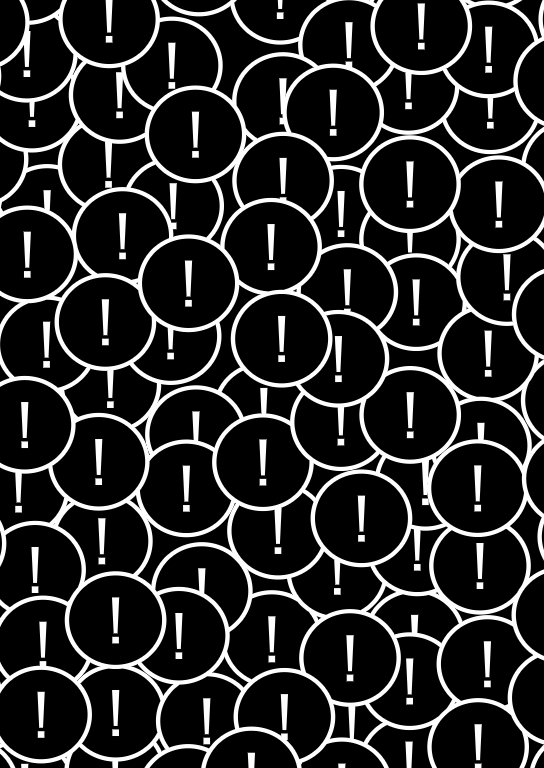
Give the GLSL for this pattern, as a Shadertoy shader.

```glsl
// Overlapping black badges with white rims, each bearing an exclamation mark.
// Badges sit on a jittered, staggered grid with random stacking; a first pass
// finds the topmost one at a point, a second draws it and the rims above it.

#define CELL 0.099      // grid spacing, in canvas heights
#define JITTER 0.52     // random shift of a badge, in cells
#define STAGGER 0.4     // vertical shift of odd columns, in cells
#define RADIUS 0.0662   // outer half width of a badge
#define SQUASH 1.04     // width to height ratio of a badge
#define RIM 0.0057      // thickness of the white rim
#define INK vec3(0.995)
#define GROUND vec3(0.0)

float hash(vec2 p) {
    return fract(sin(dot(p, vec2(127.1, 311.7))) * 43758.5453);
}

// Centre of the badge that belongs to a grid cell
vec2 badgeCentre(vec2 cell) {
    vec2 shift = vec2(hash(cell + 3.7), hash(cell + 41.3)) - 0.5;
    float stagger = STAGGER * mod(cell.x, 2.0);
    return CELL * (cell + 0.5 + JITTER * shift + vec2(0.0, stagger));
}

// Stacking height of a badge, from 0 to 1
float badgeOrder(vec2 cell) {
    return hash(cell + 17.9);
}

float discDistance(vec2 p) {
    return length(p * vec2(1.0, SQUASH)) - RADIUS;
}

float boxDistance(vec2 p, vec2 halfSize) {
    vec2 d = abs(p) - halfSize;
    return max(d.x, d.y);
}

// Tapered stroke above a square dot
float markDistance(vec2 p) {
    float taper = mix(0.0025, 0.0047, clamp((p.y + 0.0173) / 0.0469, 0.0, 1.0));
    float stroke = boxDistance(p - vec2(0.0, 0.0062), vec2(taper, 0.0234));
    float dot_ = boxDistance(p + vec2(0.0, 0.0260), vec2(0.0043));
    return min(stroke, dot_);
}

// White parts of one badge: rim and mark
float inkDistance(vec2 p) {
    float disc = discDistance(p);
    float rim = abs(disc + 0.5 * RIM) - 0.5 * RIM;
    return min(rim, markDistance(p));
}

void mainImage(out vec4 fragColor, in vec2 fragCoord) {
    float pixel = 1.0 / iResolution.y;
    vec2 p = fragCoord * pixel;
    vec2 home = floor(p / CELL);

    // Stacking height of the topmost badge that fully covers this point
    float top = -1.0;
    for (int y = -2; y <= 2; y++)
    for (int x = -2; x <= 2; x++) {
        vec2 cell = home + vec2(x, y);
        if (discDistance(p - badgeCentre(cell)) < -0.5 * pixel)
            top = max(top, badgeOrder(cell));
    }

    // Ink of that badge, plus the soft outer edges of badges lying above it
    float ink = 0.0;
    for (int y = -2; y <= 2; y++)
    for (int x = -2; x <= 2; x++) {
        vec2 cell = home + vec2(x, y);
        if (badgeOrder(cell) >= top) {
            float d = inkDistance(p - badgeCentre(cell));
            ink = max(ink, clamp(0.5 - d / pixel, 0.0, 1.0));
        }
    }

    fragColor = vec4(mix(GROUND, INK, ink), 1.0);
}
```
